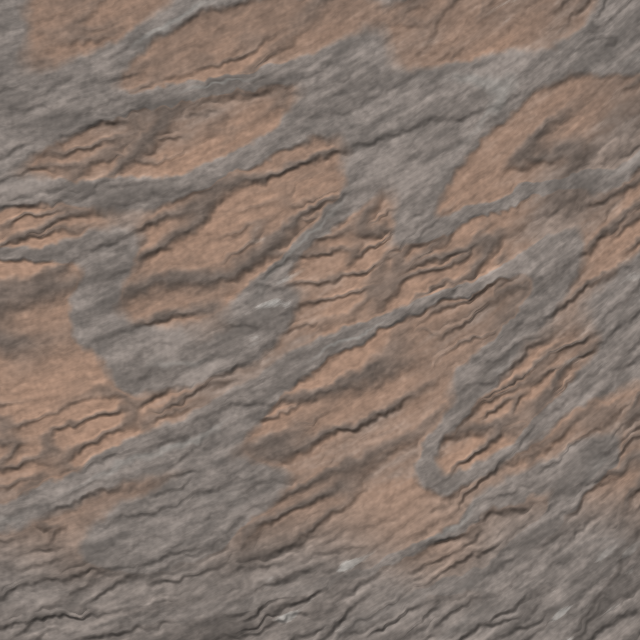
This texture is drawn by a WebGL 2 fragment shader. Its source:

```glsl
#version 300 es
precision highp float;

#define FLOW_SLOPE 0.28
#define FLOW_BEND 0.26
#define WARP 0.017
#define JAG 0.0050
#define WASH_WIDTH 0.10
#define GULLY_WIDTH 0.19
#define RILL_WIDTH 0.30
#define SHADOW 0.52
#define GLOW 0.15
#define GRAIN 0.10

uniform vec2 u_resolution;
out vec4 fragColor;

// Integer hash giving a random gradient per lattice cell
vec2 cellGradient(ivec2 cell) {
    uvec2 v = uvec2(cell) * 1664525u + 1013904u;
    v.x += v.y * 1664525u;
    v.y += v.x * 1664525u;
    v ^= v >> 16u;
    v.x += v.y * 1664525u;
    v.y += v.x * 1664525u;
    v ^= v >> 16u;
    return vec2(v & 65535u) / 32767.5 - 1.0;
}

float noise(vec2 p) {
    vec2 base = floor(p), f = p - base;
    ivec2 c = ivec2(base);
    vec2 s = f * f * f * (f * (f * 6.0 - 15.0) + 10.0);
    float a = dot(cellGradient(c), f);
    float b = dot(cellGradient(c + ivec2(1, 0)), f - vec2(1, 0));
    float d = dot(cellGradient(c + ivec2(0, 1)), f - vec2(0, 1));
    float e = dot(cellGradient(c + ivec2(1, 1)), f - vec2(1, 1));
    return 1.6 * mix(mix(a, b, s.x), mix(d, e, s.x), s.y);
}

float fbm(vec2 p) {
    float sum = 0.0, gain = 0.6;
    for (int i = 0; i < 4; i++) {
        sum += gain * noise(p);
        p = mat2(1.6, 1.2, -1.2, 1.6) * p + 7.3;
        gain *= 0.5;
    }
    return sum;
}

// Coordinates along and across the curved drainage direction
vec2 flowCoords(vec2 p) {
    return vec2(p.x + 0.45 * p.y, p.y - FLOW_SLOPE * p.x - FLOW_BEND * p.x * p.x);
}

// Eroded, grey ground towards the lower edge
float barrenGround(vec2 p) {
    return 1.0 - smoothstep(0.06, 0.23, p.y - 0.05 * p.x + 0.08 * noise(p * 4.0 + 2.7));
}

float channel(float n, float width) {
    return 1.0 - smoothstep(0.0, width, abs(n));
}

// x: height, y: wash cover, z: gully depth, w: stream thread
vec4 terrain(vec2 p) {
    vec2 bend = vec2(fbm(p * 10.0), fbm(p * 10.0 + 31.7));
    vec2 jag = vec2(noise(p * 44.0), noise(p * 44.0 + 13.1))
             + 0.5 * vec2(noise(p * 95.0), noise(p * 95.0 + 13.1));
    vec2 q = flowCoords(p + WARP * bend + JAG * jag);

    float washLine = noise(q * vec2(1.9, 6.6) + vec2(3.2, 8.6));
    float width = WASH_WIDTH * (1.0 + 1.0 * noise(p * 3.0 + 5.5));
    float wash = 1.0 - smoothstep(width, width + 0.07, abs(washLine));

    // Long gullies, then shorter rills
    float barren = barrenGround(p);
    float gullyMask = smoothstep(-0.45, 0.10, noise(p * 3.2 + 17.4));
    float gully = gullyMask * channel(noise(q * vec2(3.0, 12.5) + 41.3), GULLY_WIDTH);
    float rillMask = max(smoothstep(-0.25, 0.30, noise(p * 4.1 + 9.2)), 0.95 * barren);
    float rill = rillMask * channel(noise(q * vec2(7.5, 27.0) + 63.8), RILL_WIDTH);
    float depth = max(gully, 0.75 * rill) * (1.0 - 0.5 * wash);

    float bank = 0.35 + 0.6 * smoothstep(-0.4, 0.4, noise(p * 5.0 + 71.9));
    float rough = fbm(q * vec2(22.0, 60.0));
    float height = -bank * wash - depth + 0.26 * rough;
    return vec4(height, wash, depth, channel(washLine + 0.03, 0.045));
}

void main() {
    vec2 p = gl_FragCoord.xy / u_resolution.y;
    vec2 q = flowCoords(p + 0.7 * WARP * fbm(p * 10.0));
    vec4 ground = terrain(p);

    // Low light from the lower right
    vec2 lightStep = vec2(-0.0015, 0.0026);
    float slope = terrain(p + lightStep).x - terrain(p - lightStep).x;

    // Rust soil on the flats, grey gravel in washes and barren ground
    float streak = fbm(q * vec2(24.0, 75.0) + 4.0);
    float warmth = 0.8 * fbm(q * vec2(2.0, 5.5) + 22.0) + 0.35 * streak
                 + 0.30 - 0.9 * abs(p.y - 0.48);
    vec3 soil = mix(vec3(0.515, 0.435, 0.385), vec3(0.645, 0.525, 0.450),
                    smoothstep(-0.55, 0.50, warmth));
    float paleness = fbm(q * vec2(7.0, 22.0) + 51.0) + 0.5 * streak;
    vec3 gravel = mix(vec3(0.425, 0.408, 0.395), vec3(0.570, 0.540, 0.520),
                      smoothstep(-0.5, 0.6, paleness));
    float haze = smoothstep(0.0, 0.7, fbm(q * vec2(2.4, 6.5) + 81.0) + 0.25 * streak
                                      + 0.35 * smoothstep(0.5, 1.0, p.x));
    float cover = max(max(0.88 * ground.y, 0.85 * barrenGround(p)),
                      max(0.6 * ground.z, 0.60 * haze));
    vec3 color = mix(soil, gravel, cover);

    // Pale stream beds and scattered outcrops
    float threadMask = smoothstep(0.0, 0.5, noise(p * 4.5 + 36.0));
    color = mix(color, vec3(0.62, 0.61, 0.59), 0.50 * threadMask * ground.w);
    float outcrop = smoothstep(0.35, 0.75, noise(q * vec2(14.0, 40.0) + 12.0) + 0.4 * streak)
                  * smoothstep(0.25, 0.7, noise(p * 3.5 + 58.0) + 0.6 * barrenGround(p) * p.x);
    color = mix(color, vec3(0.73, 0.72, 0.70), 0.65 * outcrop);

    // Relief, gully floors and fine grain
    color *= 1.0 + SHADOW * clamp(slope, -0.95, 0.0) + GLOW * clamp(slope, 0.0, 1.0);
    color *= 1.0 - 0.20 * ground.z;
    color *= 1.0 + GRAIN * (0.6 * noise(p * 140.0) + 0.6 * noise(p * 75.0) + streak);
    fragColor = vec4(clamp(color * 1.03, 0.0, 1.0), 1.0);
}
```
